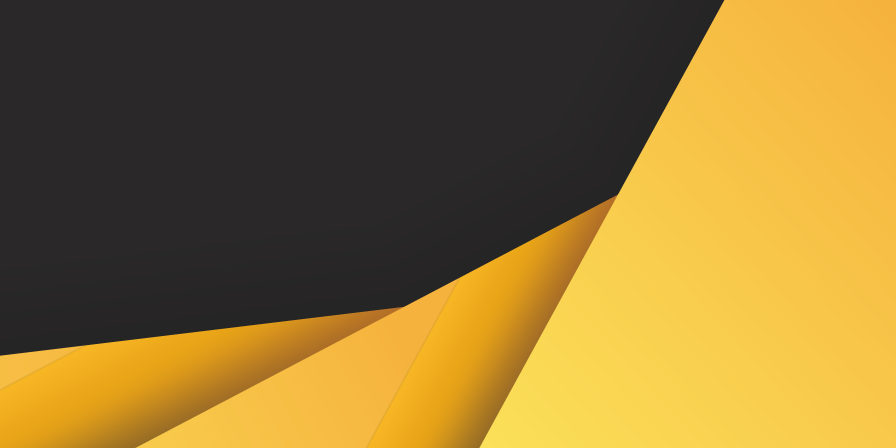
Reproduce this background procedurally as a Shadertoy shader.

```glsl
// Layered golden paper panels with shaded folds on a charcoal backdrop.
#define CHARCOAL vec3(0.165, 0.158, 0.160)
#define LEMON vec3(0.985, 0.880, 0.350)
#define APRICOT vec3(0.962, 0.700, 0.240)
#define FOLD_LIGHT vec3(0.975, 0.720, 0.150)
#define FOLD_AMBER vec3(0.915, 0.645, 0.090)
#define FOLD_OLIVE vec3(0.550, 0.400, 0.150)
#define FOLD_RUST vec3(0.680, 0.410, 0.160)
#define MID_FOLD_WIDTH 0.221
#define LEFT_FOLD_WIDTH 0.255

// Signed distance to the line from low to high, positive on its right.
float rightOf(vec2 p, vec2 low, vec2 high) {
    vec2 along = normalize(high - low);
    return along.y * (p.x - low.x) - along.x * (p.y - low.y);
}

// Antialiased coverage of the positive side of a signed distance.
float cover(float dist) {
    return clamp(dist * iResolution.y + 0.5, 0.0, 1.0);
}

// Shade of a fold; depth is 0 in the crease and 1 at the outer rim.
vec3 foldShade(float depth, float rust) {
    vec3 crease = mix(FOLD_OLIVE, FOLD_RUST, clamp(rust, 0.0, 1.0));
    vec3 shade = mix(crease, FOLD_AMBER, smoothstep(-0.15, 0.62, depth));
    return mix(shade, FOLD_LIGHT, smoothstep(0.5, 1.1, depth));
}

// A flat panel whose right-hand strip folds under the next panel.
vec3 foldedPanel(vec3 flatColor, float gap, float width, float rust) {
    vec3 color = mix(flatColor, foldShade(gap / width, rust), cover(width - gap));
    float seam = 1.0 - smoothstep(0.0, 0.004, abs(gap - width));
    return color * (1.0 - 0.06 * seam);
}

void mainImage(out vec4 fragColor, in vec2 fragCoord) {
    // Canvas units: x spans 0 to 2, y spans 0 to 1.
    vec2 p = fragCoord / iResolution.xy * vec2(2.0, 1.0);

    // Panel outlines
    vec2 rightFoot = vec2(1.070, 0.0);
    float rightEdge = rightOf(p, rightFoot, vec2(1.617, 1.0));
    float midEdge = rightOf(p, vec2(0.302, 0.0), vec2(1.378, 0.565));
    float leftEdge = rightOf(p, vec2(0.0, 0.206), vec2(0.901, 0.315));

    // Backdrop, slightly darker close to the panels
    float nearest = min(-leftEdge, min(-midEdge, -rightEdge));
    vec3 color = CHARCOAL * mix(0.91, 1.0, smoothstep(0.0, 0.25, nearest));

    // Left panel
    vec3 leftFlat = mix(LEMON, APRICOT, 0.75 + 0.5 * p.x);
    vec3 leftPanel = foldedPanel(leftFlat, -midEdge, LEFT_FOLD_WIDTH, p.y * 3.2);
    color = mix(color, leftPanel, cover(leftEdge));

    // Middle panel
    float midBlend = clamp(0.45 + 0.75 * (p.x - 0.3) + 0.4 * p.y, 0.0, 1.0);
    vec3 midFlat = mix(LEMON, APRICOT, midBlend);
    vec3 midPanel = foldedPanel(midFlat, -rightEdge, MID_FOLD_WIDTH, p.y * 1.8);
    color = mix(color, midPanel, cover(midEdge));

    // Right panel with a diagonal gradient
    float diagonal = clamp(dot(p - rightFoot, vec2(0.55, 0.5)), 0.0, 1.0);
    color = mix(color, mix(LEMON, APRICOT, diagonal), cover(rightEdge));

    fragColor = vec4(color, 1.0);
}
```
